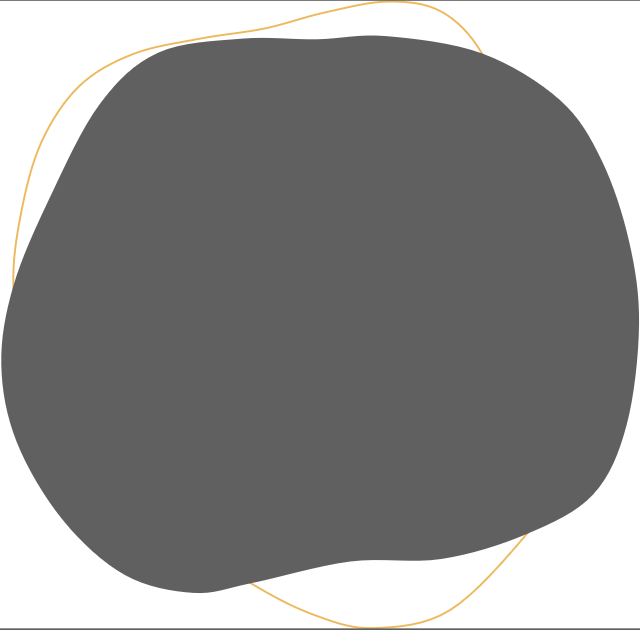
A Shadertoy shader for this background:

```glsl
const vec3 PAPER = vec3(1.0);
const vec3 SLATE = vec3(0.376);
const vec3 GOLD = vec3(0.925, 0.725, 0.365);
const vec2 CANVAS = vec2(1.0, 0.9844);   // width and height in canvas units
const float LINE_WIDTH = 0.0030;
const float TOP_RULE = 0.0013;
const float BOTTOM_RULE = 0.0026;
const int KNOTS = 23;
const int STEPS = 8;                     // straight pieces per spline span

// Knots of the filled blob, clockwise
const vec2 BLOB[KNOTS] = vec2[KNOTS](
    vec2(0.247, 0.902), vec2(0.378, 0.924), vec2(0.495, 0.923), vec2(0.603, 0.928),
    vec2(0.753, 0.901), vec2(0.875, 0.828), vec2(0.940, 0.734), vec2(0.983, 0.607),
    vec2(0.9985, 0.477), vec2(0.979, 0.320), vec2(0.927, 0.212), vec2(0.823, 0.150),
    vec2(0.690, 0.111), vec2(0.547, 0.107), vec2(0.392, 0.073), vec2(0.302, 0.058),
    vec2(0.195, 0.086), vec2(0.098, 0.172), vec2(0.026, 0.294), vec2(0.002, 0.415),
    vec2(0.021, 0.538), vec2(0.078, 0.676), vec2(0.156, 0.822));

// Knots of the thin loop behind it, clockwise
const vec2 LOOP[KNOTS] = vec2[KNOTS](
    vec2(0.021, 0.538), vec2(0.033, 0.652), vec2(0.065, 0.763), vec2(0.124, 0.850),
    vec2(0.208, 0.900), vec2(0.3125, 0.924), vec2(0.414, 0.940), vec2(0.508, 0.965),
    vec2(0.607, 0.982), vec2(0.690, 0.966), vec2(0.753, 0.901), vec2(0.794, 0.789),
    vec2(0.850, 0.680), vec2(0.885, 0.568), vec2(0.915, 0.420), vec2(0.911, 0.275),
    vec2(0.823, 0.150), vec2(0.703, 0.031), vec2(0.586, 0.003), vec2(0.495, 0.022),
    vec2(0.392, 0.073), vec2(0.234, 0.177), vec2(0.042, 0.424));

// Catmull-Rom span from b to c
vec2 spline(vec2 a, vec2 b, vec2 c, vec2 d, float t) {
    return b + 0.5 * t * (c - a + t * (2.0 * a - 5.0 * b + 4.0 * c - d
                        + t * (3.0 * (b - c) + d - a)));
}

// Signed distance to a closed spline, negative inside
float splineDistance(vec2 p, vec2 knots[KNOTS]) {
    float nearest = 1e6;
    float side = 1.0;
    vec2 start = knots[0];
    for (int i = 0; i < KNOTS; i++) {
        vec2 a = knots[(i + KNOTS - 1) % KNOTS];
        vec2 b = knots[i];
        vec2 c = knots[(i + 1) % KNOTS];
        vec2 d = knots[(i + 2) % KNOTS];
        for (int j = 1; j <= STEPS; j++) {
            vec2 end = j == STEPS ? c : spline(a, b, c, d, float(j) / float(STEPS));
            vec2 edge = end - start;
            vec2 q = p - start;
            vec2 gap = q - edge * clamp(dot(q, edge) / dot(edge, edge), 0.0, 1.0);
            nearest = min(nearest, dot(gap, gap));
            // Flip the side at each crossing of a horizontal ray
            bool crosses = (start.y > p.y) != (end.y > p.y);
            if (crosses && q.x < edge.x * q.y / edge.y) side = -side;
            start = end;
        }
    }
    return side * sqrt(nearest);
}

// Smooth coverage of the region where the distance is negative
float coverage(float distance, float pixel) {
    return clamp(0.5 - distance / pixel, 0.0, 1.0);
}

void mainImage(out vec4 fragColor, in vec2 fragCoord) {
    vec2 p = fragCoord / iResolution.xy * CANVAS;
    float pixel = CANVAS.y / iResolution.y;

    // Thin loop on paper
    float loopEdge = abs(splineDistance(p, LOOP)) - 0.5 * LINE_WIDTH;
    vec3 color = mix(PAPER, GOLD, coverage(loopEdge, pixel));

    // Rules along the top and bottom borders
    float ruleEdge = min(p.y - BOTTOM_RULE, CANVAS.y - TOP_RULE - p.y);
    color = mix(color, SLATE, coverage(ruleEdge, pixel));

    // Filled blob in front
    color = mix(color, SLATE, coverage(splineDistance(p, BLOB), pixel));

    fragColor = vec4(color, 1.0);
}
```
